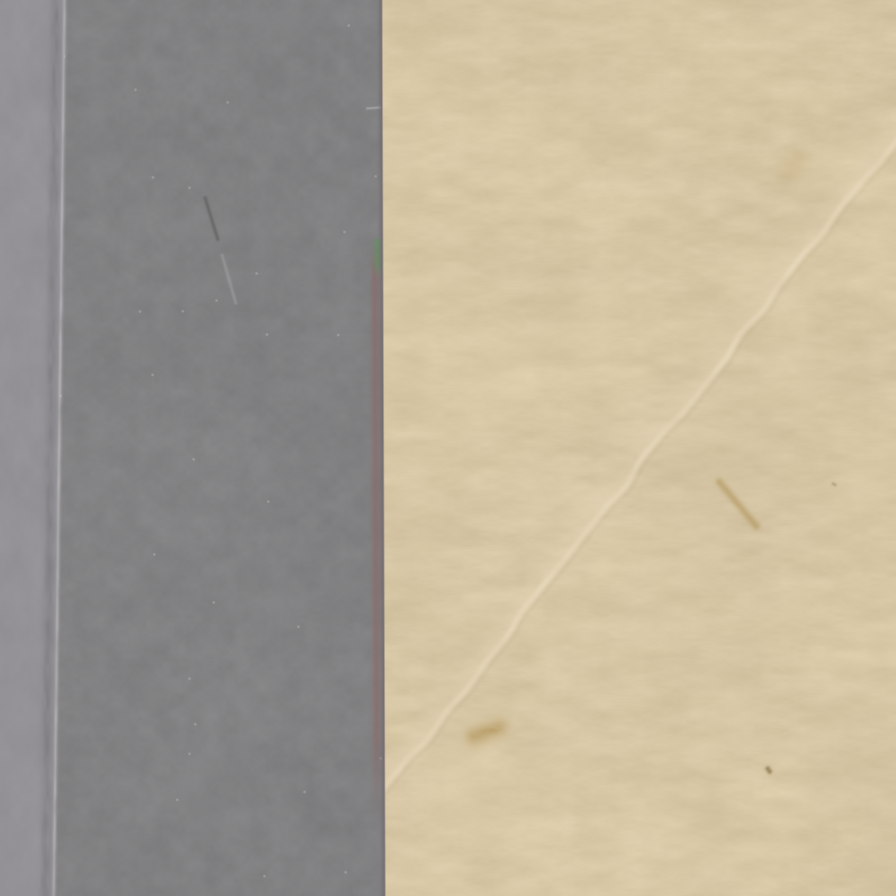
Write a WebGL 1 fragment shader that draws this texture.

```glsl
precision highp float;
// Aged cream paper with a diagonal crease beside a grey board and a pale left strip.

uniform vec2 u_resolution;

const vec3 PAPER = vec3(0.842, 0.778, 0.645);
const vec3 BOARD = vec3(0.507, 0.507, 0.512);
const vec3 STRIP = vec3(0.580, 0.573, 0.588);
const vec3 CREASE = vec3(0.905, 0.845, 0.735);
const vec3 STAIN = vec3(0.700, 0.590, 0.370);
const vec3 RED_FRINGE = vec3(0.535, 0.425, 0.420);
const vec3 GREEN_FRINGE = vec3(0.400, 0.560, 0.390);
const vec2 CREASE_START = vec2(0.432, 0.122);
const vec2 CREASE_END = vec2(1.000, 0.846);
const float SPECK_CELLS = 22.0;
const float SPECK_CHANCE = 0.20;

float hash(vec2 p) {
  return fract(sin(dot(p, vec2(127.1, 311.7))) * 43758.5453);
}

float noise(vec2 p) {
  vec2 i = floor(p);
  vec2 f = fract(p);
  f = f * f * (3.0 - 2.0 * f);
  return mix(mix(hash(i), hash(i + vec2(1.0, 0.0)), f.x),
             mix(hash(i + vec2(0.0, 1.0)), hash(i + vec2(1.0, 1.0)), f.x), f.y);
}

// Layered noise centred on zero
float fbm(vec2 p) {
  float sum = 0.0;
  float amp = 0.5;
  for (int i = 0; i < 5; i++) {
    sum += amp * (noise(p) - 0.5);
    p = p * 2.03 + 17.3;
    amp *= 0.6;
  }
  return sum;
}

float segment(vec2 p, vec2 a, vec2 b) {
  vec2 ab = b - a;
  return length(p - a - ab * clamp(dot(p - a, ab) / dot(ab, ab), 0.0, 1.0));
}

// Soft stroke, full at the centre and fading over its width
float stroke(vec2 p, vec2 a, vec2 b, float width) {
  float d = segment(p, a, b) / width;
  return exp(-d * d);
}

float band(float x, float centre, float width) {
  float d = (x - centre) / width;
  return exp(-d * d);
}

// Sparse dust, at most one grain per cell
float specks(vec2 p) {
  vec2 cell = floor(p * SPECK_CELLS);
  vec2 grain = 0.2 + 0.6 * vec2(hash(cell + 3.1), hash(cell + 8.7));
  float d = length(fract(p * SPECK_CELLS) - grain) / SPECK_CELLS;
  float present = step(1.0 - SPECK_CHANCE, hash(cell + 21.4));
  return present * (1.0 - smoothstep(0.0005, 0.0024, d));
}

vec3 paperColor(vec2 p) {
  float fibres = fbm(p * vec2(24.0, 60.0));
  float clouds = fbm(p * vec2(6.0, 10.0) + 40.0);
  vec3 c = PAPER + fibres * vec3(0.065, 0.067, 0.075) + clouds * vec3(0.04, 0.035, 0.025);

  // Pale rubbed areas
  float rub = stroke(p, vec2(0.66, 0.798), vec2(0.76, 0.794), 0.010);
  rub += 0.7 * stroke(p, vec2(0.52, 0.34), vec2(0.76, 0.56), 0.035);
  rub += 0.5 * stroke(p, vec2(0.634, 0.07), vec2(0.634, 0.12), 0.008);
  c = mix(c, CREASE, 0.35 * rub * (0.7 + fibres));

  // Crease with a thin shadow below and a soft halo
  vec2 dir = normalize(CREASE_END - CREASE_START);
  vec2 rel = p - CREASE_START;
  float along = dot(rel, dir);
  float across = dot(rel, vec2(-dir.y, dir.x));
  across += 0.006 * (noise(vec2(along * 28.0, 2.0)) - 0.5);
  float wear = 0.55 + 0.45 * noise(vec2(along * 45.0, 9.0));
  c -= 0.025 * band(across, -0.006, 0.003);
  c = mix(c, CREASE, 0.75 * wear * band(across, 0.0, 0.0038) + 0.2 * band(across, 0.006, 0.013));

  // Brown stains and flecks
  float stain = 0.60 * stroke(p, vec2(0.803, 0.462), vec2(0.844, 0.413), 0.0045);
  stain += 0.55 * stroke(p, vec2(0.529, 0.178), vec2(0.557, 0.188), 0.011) * (0.8 + 1.5 * fibres);
  stain += 0.20 * stroke(p, vec2(0.88, 0.81), vec2(0.89, 0.822), 0.014);
  c = mix(c, STAIN, stain);
  float fleck = stroke(p, vec2(0.857, 0.142), vec2(0.859, 0.139), 0.003);
  fleck += 0.5 * stroke(p, vec2(0.930, 0.460), vec2(0.932, 0.459), 0.002);
  return mix(c, STAIN * 0.75, 0.7 * fleck);
}

vec3 boardColor(vec2 p, float edge) {
  vec3 c = BOARD + 0.045 * fbm(p * 55.0) + 0.025 * fbm(p * 8.0);
  c = mix(c, vec3(0.72), 0.45 * specks(p));
  c = mix(c, vec3(0.36), 0.6 * stroke(p, vec2(0.229, 0.779), vec2(0.243, 0.733), 0.0022));
  c += 0.07 * stroke(p, vec2(0.248, 0.715), vec2(0.263, 0.662), 0.002);
  c += 0.12 * stroke(p, vec2(0.410, 0.879), vec2(0.424, 0.880), 0.0015);

  // Colour fringe and contact shadow along the paper
  float x = p.x - edge;
  float span = smoothstep(0.06, 0.20, p.y) * (1.0 - smoothstep(0.700, 0.730, p.y));
  c = mix(c, RED_FRINGE, 0.75 * span * band(x, -0.009, 0.0045));
  float tip = smoothstep(0.690, 0.705, p.y) * (1.0 - smoothstep(0.732, 0.735, p.y));
  c = mix(c, GREEN_FRINGE, 0.75 * tip * band(x, -0.006, 0.004));
  return mix(c, vec3(0.43, 0.39, 0.41), 0.65 * band(x, 0.0, 0.004));
}

void main() {
  vec2 p = gl_FragCoord.xy / u_resolution;
  float soft = 1.2 / u_resolution.x;
  float paperEdge = mix(0.4300, 0.4265, p.y);
  float stripEdge = mix(0.0605, 0.0725, p.y);

  vec3 strip = STRIP + 0.035 * fbm(p * vec2(45.0, 30.0));
  strip -= 0.05 * band(p.x, stripEdge - 0.010, 0.006) * (0.6 + 0.8 * noise(p * vec2(300.0, 60.0)));
  vec3 c = mix(strip, boardColor(p, paperEdge), smoothstep(-soft, soft, p.x - stripEdge));
  c += 0.12 * band(p.x, stripEdge, 0.0022) * (0.6 + 0.5 * noise(p * vec2(20.0, 50.0)));
  c = mix(c, paperColor(p), smoothstep(-soft, soft, p.x - paperEdge));
  gl_FragColor = vec4(c, 1.0);
}
```
